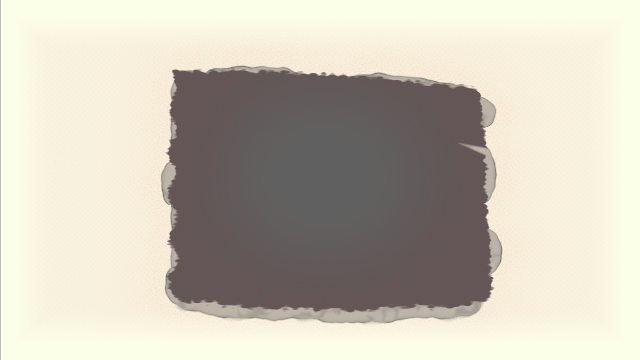
This background is drawn by a Shadertoy shader. Its source:

```glsl
// A ragged block of dark ink on cream paper, with thin watery wash at its rim.
// Two rounded boxes with wavy sides form ink and wash; cellular noise
// frays the edges and supplies the paper grain and the red speckles.

#define CREAM vec3(0.975, 0.948, 0.870)
#define BORDER vec3(0.990, 1.000, 0.908)
#define BLUSH vec3(0.930, 0.780, 0.710)
#define INK_CORE vec3(0.378, 0.378, 0.376)
#define INK_EDGE vec3(0.375, 0.338, 0.338)
#define INK_RED vec3(0.470, 0.335, 0.335)
#define WASH vec3(0.670, 0.635, 0.600)
#define WASH_RIM vec3(0.400, 0.385, 0.375)
#define FRAY 0.014
#define GRAIN_SCALE 150.0
#define TAU 6.28318

vec2 hash2(vec2 p) {
    vec3 q = fract(p.xyx * vec3(0.1031, 0.1030, 0.0973));
    q += dot(q, q.yzx + 33.33);
    return fract((q.xx + q.yz) * q.zy);
}

// Cellular noise: distance to the nearest scattered point
float cells(vec2 p) {
    vec2 home = floor(p), f = fract(p);
    float nearest = 2.0;
    for (int j = -1; j <= 1; j++)
        for (int i = -1; i <= 1; i++) {
            vec2 cell = vec2(i, j);
            vec2 toPoint = cell + hash2(home + cell) - f;
            nearest = min(nearest, dot(toPoint, toPoint));
        }
    return sqrt(nearest);
}

// Layered sines for slow, hand-made wobble
float wobble(float t) {
    return 0.5 * sin(t * 23.0 + 1.0) + 0.3 * sin(t * 51.0 + 4.0) + 0.2 * sin(t * 97.0);
}

// Half-ellipse swelling of unit height
float bulge(float t, float centre, float halfWidth) {
    float u = (t - centre) / halfWidth;
    return sqrt(max(1.0 - u * u, 0.0));
}

// Rounded box; sides are left, right, bottom, top
float roundedBox(vec2 p, vec4 sides, float radius) {
    vec2 e = max(sides.xz - p, p - sides.yw) + radius;
    return length(max(e, 0.0)) + min(max(e.x, e.y), 0.0) - radius;
}

// Sides of the solid ink, bending along each edge
vec4 inkSides(vec2 p) {
    float left = 0.479 - 0.010 * cos(TAU * (p.y - 0.22) / 0.12);
    float right = 1.352 - 0.045 * (p.y - 0.45) + 0.005 * wobble(p.y);
    float bottom = 0.140 + 0.12 * pow(p.x - 0.95, 2.0) + 0.006 * wobble(p.x);
    float top = 0.803 - 0.085 * pow(p.x - 0.55, 2.0) + 0.004 * wobble(p.x + 2.0);
    return vec4(left, right, bottom, top);
}

// Sides of the wash, swelling beyond the ink in places
vec4 washSides(vec2 p, vec4 ink) {
    float left = 0.475 - 0.028 * bulge(p.y, 0.49, 0.06) - 0.016 * bulge(p.y, 0.205, 0.05);
    float right = 1.342 + 0.036 * bulge(p.y, 0.69, 0.045)
        + 0.036 * bulge(p.y, 0.515, 0.080) + 0.053 * bulge(p.y, 0.300, 0.068);
    float bottom = 0.106 + 0.13 * pow(p.x - 0.97, 2.0) + 0.008 * wobble(p.x * 0.8 + 1.0);
    float top = ink.w - 0.006 + 0.022 * bulge(p.x, 0.70, 0.13)
        + 0.020 * bulge(p.x, 1.13, 0.17);
    return vec4(left, right, bottom, top + 0.003 * wobble(p.x));
}

void mainImage(out vec4 fragColor, in vec2 fragCoord) {
    vec2 p = fragCoord / iResolution.y;
    float aspect = iResolution.x / iResolution.y;
    float px = 1.0 / iResolution.y;
    vec2 q = p + vec2(0.8889 - 0.5 * aspect, 0.0);

    // Fraying: broad blots plus sideways bristle marks
    float blots = cells(q * 32.0) - 0.45;
    float bristles = cells(q * vec2(35.0, 110.0)) - 0.45;
    float grain = cells(q * GRAIN_SCALE);
    vec4 sides = inkSides(q);
    float ink = roundedBox(q, sides, 0.025) + FRAY * (blots + 0.7 * bristles);
    float wash = roundedBox(q, washSides(q, sides), 0.050) + 0.005 * blots;

    // Tapered crack cut into the right side of the ink
    float along = clamp((q.x - 1.275) / 0.08, 0.0, 1.0);
    float crack = abs(q.y - 0.602 + 0.025 * along) - 0.011 * along;
    ink = max(ink, -max(crack, 1.275 - q.x));

    // Paper: pale border, woven grain, pink speckle around the ink
    vec2 inset = min(p, vec2(aspect, 1.0) - p);
    float inner = smoothstep(0.02, 0.15, min(inset.x, inset.y));
    float weave = sin(q.x * 420.0) * sin(q.y * 420.0);
    vec3 colour = mix(BORDER, CREAM, inner);
    colour += inner * (0.006 * weave + 0.012 * (0.45 - grain));
    float halo = exp(-9.0 * max(wash, 0.0)) * inner;
    float speck = smoothstep(0.40, 0.10, grain);
    colour = mix(colour, BLUSH, halo * (0.10 + 0.35 * speck));

    // Wash: uneven film with a dark dried rim
    float film = 0.5 + 0.5 * sin(q.x * 31.0 + 2.0 * sin(q.y * 27.0));
    float softness = px + 0.008 * smoothstep(0.7, 1.0, film) * step(q.y, 0.2);
    float washMask = smoothstep(softness, -softness, wash);
    float rim = exp(-abs(wash + 0.002) / 0.003) * (0.35 + 0.5 * film);
    vec3 washColour = mix(WASH, WASH_RIM, max(rim, 0.45 * smoothstep(0.3, 0.8, blots + film * 0.6)));
    colour = mix(colour, washColour, washMask * (0.75 + 0.25 * rim));

    // Ink: neutral centre drifting to warm, red-flecked edges
    float away = length((q - vec2(0.90, 0.51)) * vec2(1.0, 1.15));
    float warm = smoothstep(0.10, 0.42, away);
    vec3 inkColour = mix(INK_CORE, INK_EDGE, warm);
    inkColour = mix(inkColour, INK_RED, warm * (0.10 + 0.35 * speck));
    colour = mix(colour, inkColour, smoothstep(1.5 * px, -1.5 * px, ink));

    // Hairline shadow on the left margin
    colour = mix(colour, vec3(0.72), 1.0 - smoothstep(0.001, 0.003, p.x));
    fragColor = vec4(clamp(colour, 0.0, 1.0), 1.0);
}
```
